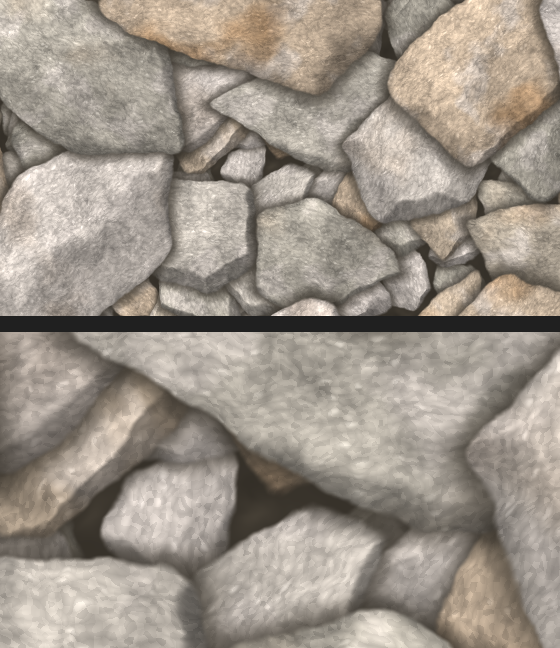
Top: the whole. Bottom: its middle third, enlarged.
A Shadertoy shader for this texture:

```glsl
// A heap of rough, angular quarry stones seen from above.
// Four layers of jittered polygons, small to large, are painted over one another;
// each has worn facets, a soft contact shadow and a crystalline cellular grain.

const float TAU = 6.28318;
const int SIDES = 6;
const vec3 PALE  = vec3(0.88, 0.84, 0.81);
const vec3 SAGE  = vec3(0.715, 0.69, 0.64);
const vec3 TAN   = vec3(0.82, 0.735, 0.64);
const vec3 OCHRE = vec3(0.71, 0.54, 0.37);
const vec3 GAP   = vec3(0.215, 0.195, 0.165);
const vec3 LIGHT = vec3(-0.34, 0.58, 0.74);

float hash(vec2 p) {
    vec3 q = fract(p.xyx * 0.1031);
    q += dot(q, q.yzx + 33.33);
    return fract((q.x + q.y) * q.z);
}

vec2 hash2(vec2 p) { return vec2(hash(p), hash(p + 57.3)); }

mat2 turn(float a) { return mat2(cos(a), sin(a), -sin(a), cos(a)); }

// Layered, bent sines, roughly -1 to 1
float waves(vec2 p) {
    float sum = 0.0, amp = 0.5;
    mat2 spin = 1.7 * turn(0.9);
    for (int i = 0; i < 5; i++) {
        p = spin * p + 1.3;
        sum += amp * sin(p.x + 1.4 * sin(p.y * 0.8 + 2.0 * sum));
        amp *= 0.57;
    }
    return sum;
}

// Cellular noise: x = distance to the nearest point, y = its random value
vec2 cellular(vec2 p) {
    vec2 cell = floor(p), best = vec2(9.0, 0.0);
    for (int y = -1; y <= 1; y++)
    for (int x = -1; x <= 1; x++) {
        vec2 id = cell + vec2(x, y);
        float d = length(id + hash2(id) - p);
        if (d < best.x) best = vec2(d, hash(id + 19.7));
    }
    return best;
}

// Maximum with a rounded corner of the given width
float roundMax(float a, float b, float width) {
    float h = max(width - abs(a - b), 0.0) / width;
    return max(a, b) + 0.25 * width * h * h;
}

// Lowers the surface to a plane, blending the slope across the ridge
void cutFacet(inout float height, inout vec2 slope, float plane, vec2 planeSlope) {
    slope = mix(slope, planeSlope, smoothstep(-0.09, 0.09, height - plane));
    height = min(height, plane);
}

// Unit stone: xy = surface slope, z = distance to the outline
vec3 stoneShape(vec2 p, vec2 id, float rough) {
    vec2 slope = (hash2(id + 3.1) - 0.5) * 0.5;
    float height = 0.32 + rough - dot(p, slope), outline = -9.0;
    vec2 faceSlope = turn(TAU * hash(id + 5.7)) * vec2(mix(0.3, 0.8, hash(id + 8.3)), 0.0);
    cutFacet(height, slope, 0.40 - rough - dot(p, faceSlope), faceSlope);
    for (int i = 0; i < SIDES; i++) {
        vec2 key = id + 13.7 * float(i + 1);
        float angle = (float(i) + 0.7 * hash(key)) * TAU / float(SIDES);
        vec2 side = vec2(cos(angle), sin(angle));
        float inset = dot(p, side) - mix(0.74, 1.05, hash(key + 2.3));
        float steep = mix(0.6, 3.0, hash(key + 4.9));
        cutFacet(height, slope, 0.03 - inset * steep, side * steep);
        outline = roundMax(outline, inset, 0.16);
    }
    return vec3(slope, outline);
}

// Mineral colour: base hue, pale dust, rusty stains, crystals and fine grain
vec3 mineral(vec2 p, vec2 id) {
    float kind = hash(id + 11.9);
    float warm = smoothstep(0.68, 0.78, kind);
    vec3 color = mix(PALE, SAGE, smoothstep(0.10, 0.55, kind));
    color = mix(color, TAN, warm);
    color = mix(color, PALE, 0.6 * smoothstep(0.05, 0.8, waves(p * 11.0 + id * 2.0)));
    float stain = smoothstep(0.2, 1.0, waves(p * 5.0 + id * 3.0));
    color = mix(color, OCHRE, stain * mix(0.15, 0.6, warm));

    vec2 crystal = cellular(p * vec2(20.0, 31.0) + 0.5 * waves(p * 20.0));
    vec2 grain = cellular(p * vec2(55.0, 100.0) + 0.4 * waves(p * 40.0));
    vec2 speck = cellular(p * vec2(150.0, 190.0));
    float tone = 0.14 * waves(p * 13.0 + id) + 0.20 * (0.45 - crystal.x);
    tone += 0.20 * (0.45 - grain.x) + 0.13 * (speck.y - 0.5);
    float sparkle = smoothstep(0.86, 1.0, grain.y) * smoothstep(0.5, 0.1, grain.x);
    return color * (1.0 + tone) + 0.10 * sparkle;
}

// Paints one layer of stones over the colour so far
vec3 paintLayer(vec3 color, vec2 p, float size, float share, float seed) {
    vec2 cell = floor(p / size);
    float soft = max(0.0035, 1.0 / iResolution.y);
    float rough = 0.07 * waves(p * 16.0 + seed);
    for (int y = -1; y <= 1; y++)
    for (int x = -1; x <= 1; x++) {
        vec2 id = cell + vec2(x, y) + seed;
        if (hash(id + 1.7) > share) continue;
        vec2 center = (id - seed + 0.3 + 0.4 * hash2(id)) * size;
        mat2 spin = turn(TAU * hash(id + 6.1));
        float radius = size * mix(0.48, 0.62, hash(id + 9.4));
        vec2 local = spin * (p - center);
        vec3 shape = stoneShape(local / (radius * vec2(1.22, 0.82)), id, rough);
        float d = shape.z * radius * 0.9;

        // Contact shadow on whatever lies below
        color = mix(GAP, color, mix(0.2, 1.0, smoothstep(-0.01, 0.015 + 0.05 * size, d)));
        if (d > soft) continue;
        vec3 normal = normalize(vec3(shape.xy * spin, 1.0));
        float shade = 0.60 + 0.42 * max(dot(normal, LIGHT), -0.1);
        shade *= mix(0.86, 1.0, smoothstep(0.0, 0.016, -d));
        color = mix(color, mineral(local, id) * shade, smoothstep(soft, -soft, d));
    }
    return color;
}

void mainImage(out vec4 fragColor, in vec2 fragCoord) {
    vec2 p = fragCoord / iResolution.y;
    // Chipped, uneven outlines
    p += 0.010 * vec2(waves(p * 10.0), waves(p * 10.0 + 9.0));
    p += 0.003 * vec2(waves(p * 40.0), waves(p * 40.0 + 5.0));

    vec3 color = GAP * (1.0 + 0.3 * waves(p * 20.0));
    color = paintLayer(color, p, 0.17, 1.00, 20.0);
    color = paintLayer(color, p, 0.25, 0.90, 40.0);
    color = paintLayer(color, p, 0.40, 0.75, 90.0);
    color = paintLayer(color, p, 0.60, 0.50, 150.0);
    fragColor = vec4(clamp(color, 0.0, 1.0), 1.0);
}
```
